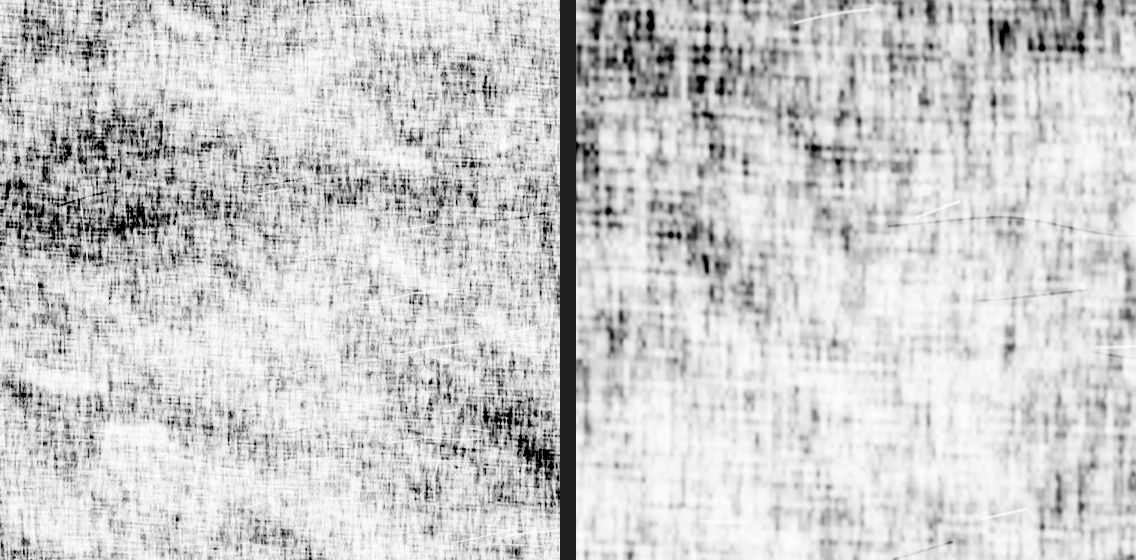
Left: the whole. Right: its middle third, enlarged.
Give the GLSL for this texture, as a Shadertoy shader.

```glsl
// Worn, bleached black-and-white cloth: broad tilted stains, fine crossed threads,
// pale rubbed smears, hairline scratches and specks. All layers add up to one wear
// value, which an exponential curve turns into ink, so dark areas are the roughest.

#define THREADS 300.0      // fine threads across the canvas
#define STAIN_GAIN 0.66    // strength of the broad patches
#define WEAVE_GAIN 0.76    // strength of the threads
#define INK_LEVEL -1.66    // log of the median darkness
#define INK_SPREAD 0.74    // contrast of the darkness
#define SLANT 0.36         // downward tilt of the lower stains
#define SCRATCHES 46
#define SMEARS 9
#define SPECKS 16

float hash(vec2 p) {
    vec3 q = fract(p.xyx * vec3(0.1031, 0.1030, 0.0973));
    q += dot(q, q.yzx + 33.33);
    return fract((q.x + q.y) * q.z);
}

// Value noise scaled to zero mean and roughly unit deviation
float noise(vec2 p) {
    vec2 cell = floor(p), f = fract(p);
    f = f * f * (3.0 - 2.0 * f);
    float low = mix(hash(cell), hash(cell + vec2(1, 0)), f.x);
    float high = mix(hash(cell + vec2(0, 1)), hash(cell + vec2(1, 1)), f.x);
    return (mix(low, high, f.y) - 0.5) * 4.66;
}

float segment(vec2 p, vec2 halfSpan) {
    float along = clamp(dot(p, halfSpan) / dot(halfSpan, halfSpan), -1.0, 1.0);
    return length(p - halfSpan * along);
}

vec2 randomPoint(float seed) {
    return vec2(hash(vec2(seed, 3.0)), hash(vec2(seed, 17.0)));
}

// Broad patches: level at the top, sloping down to the right below
float stains(vec2 uv) {
    float slope = SLANT * (1.0 - smoothstep(0.4, 0.75, uv.y));
    vec2 p = vec2(uv.x, uv.y + slope * (uv.x - 0.5));
    p += 0.012 * vec2(noise(uv * 9.0 + 40.0), noise(uv * 8.0 + 70.0));
    return 0.56 * noise(uv * vec2(3.2, 2.6) + 5.3)
         + 0.62 * noise(p * vec2(4.5, 11.0) + 21.7)
         + 0.42 * noise(p * vec2(12.0, 25.0) + 60.1)
         + 0.32 * noise(p * vec2(38.0, 50.0) + 90.4);
}

// Short upright threads crossed by finer level ones, plus grain
float weave(vec2 uv) {
    vec2 p = uv + 0.0015 * vec2(noise(uv * 7.0), noise(uv * 6.0 + 30.0));
    p.y += 0.04 * p.x;
    return 0.62 * noise(p * THREADS * vec2(1.0, 0.19))
         + 0.42 * noise(p * THREADS * vec2(0.52, 0.09) + 200.0)
         + 0.48 * noise(p * THREADS * vec2(0.13, 0.9) + 400.0)
         + 0.42 * noise(p * THREADS * vec2(1.25, 0.8) + 600.0);
}

// Thin lines, mostly level and pale; every sixth is upright, every fifth dark
float scratches(vec2 uv, float pixel) {
    float sum = 0.0;
    for (int i = 0; i < SCRATCHES; i++) {
        float seed = float(i) + 100.0;
        vec2 shape = randomPoint(seed + 300.0);
        float angle = (shape.x - 0.5) * 0.5;
        if (i % 6 == 0) angle += 1.45;
        float reach = 0.012 + 0.08 * shape.y * shape.y;
        vec2 p = uv - randomPoint(seed);
        p.y += 0.004 * noise(vec2(uv.x * 12.0, seed));
        float d = segment(p, reach * vec2(cos(angle), sin(angle)));
        float line = 1.0 - smoothstep(0.0003, 0.0007 + pixel, d);
        sum += line * (i % 5 == 0 ? 1.1 : -1.6) * (0.5 + 0.5 * shape.x);
    }
    return sum;
}

// Wide rubbed bars with ragged edges
float smears(vec2 uv) {
    float sum = 0.0;
    float ragged = 0.004 * noise(uv * vec2(70.0, 45.0)) + 0.003 * noise(uv * 22.0);
    for (int i = 0; i < SMEARS; i++) {
        float seed = float(i) + 700.0;
        vec2 shape = randomPoint(seed + 50.0);
        float angle = i % 3 == 0 ? 1.35 + 0.3 * shape.x : -0.5 * shape.x;
        float width = i % 3 == 0 ? 0.005 : 0.016;
        float reach = 0.03 + 0.045 * shape.y;
        float d = segment(uv - randomPoint(seed), reach * vec2(cos(angle), sin(angle)));
        sum += 1.0 - smoothstep(width * 0.5, width * 1.5, d + ragged);
    }
    return min(sum, 1.0);
}

float specks(vec2 uv, float pixel) {
    float sum = 0.0;
    for (int i = 0; i < SPECKS; i++) {
        float seed = float(i) + 900.0;
        float radius = 0.0015 + 0.003 * hash(vec2(seed, 8.0));
        float d = length(uv - randomPoint(seed)) + 0.0007 * noise(uv * 150.0);
        float dotMask = 1.0 - smoothstep(radius - pixel, radius + pixel, d);
        sum += dotMask * (i % 3 == 0 ? 1.3 : -1.3);
    }
    return sum;
}

void mainImage(out vec4 fragColor, in vec2 fragCoord) {
    vec2 uv = fragCoord / iResolution.y;
    float pixel = 1.0 / iResolution.y;
    float wear = STAIN_GAIN * stains(uv) + WEAVE_GAIN * weave(uv);
    wear += scratches(uv, pixel) + specks(uv, pixel) - 1.5 * smears(uv);
    float ink = exp(INK_LEVEL + INK_SPREAD * wear);
    fragColor = vec4(vec3(clamp(1.0 - ink, 0.0, 1.0)), 1.0);
}
```
